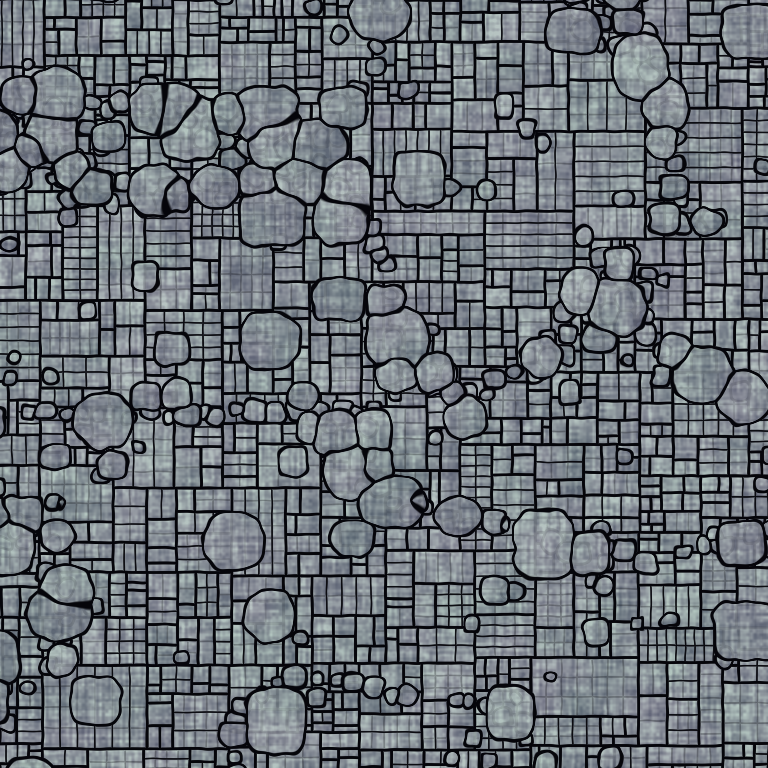
Reproduce this texture procedurally as a WebGL 2 fragment shader.

```glsl
#version 300 es
precision highp float;
precision highp int;

uniform vec2 u_resolution;
out vec4 fragColor;

const vec3 INK = vec3(0.02, 0.02, 0.04);
const vec3 SLATE_DARK = vec3(0.43, 0.46, 0.51);
const vec3 SLATE_MID = vec3(0.54, 0.57, 0.60);
const vec3 SLATE_PALE = vec3(0.66, 0.71, 0.71);
const float BLOCKS = 9.0;          // coarse blocks across the canvas
const int SPLITS = 4;              // most cuts inside one block
const float STOP_CHANCE = 0.2;     // chance that a part stays uncut
const float JOINT = 0.0019;        // half width of the main joints
const float CRACK = 0.0011;        // half width of the fine joints
const float FAINT_CRACK = 0.28;
const float BEVEL = 0.75;
const float BEVEL_REACH = 0.004;
const float WOBBLE = 0.0022;
const float CHAIN_FREQUENCY = 5.0; // loops formed by the rows of stones
const float STRAY_CHANCE = 0.05;

vec3 hash(ivec3 key) {
    uvec3 v = uvec3(key) * 1664525u + 1013904223u;
    v.x += v.y * v.z; v.y += v.z * v.x; v.z += v.x * v.y;
    v ^= v >> 16u;
    v.x += v.y * v.z; v.y += v.z * v.x; v.z += v.x * v.y;
    return vec3(v >> 8u) / 16777216.0;
}

float noise(vec2 p, int seed) {
    ivec2 c = ivec2(floor(p));
    vec2 f = fract(p);
    f = f * f * (3.0 - 2.0 * f);
    float low = mix(hash(ivec3(c, seed)).x, hash(ivec3(c + ivec2(1, 0), seed)).x, f.x);
    float high = mix(hash(ivec3(c + ivec2(0, 1), seed)).x, hash(ivec3(c + 1, seed)).x, f.x);
    return mix(low, high, f.y);
}

float stroke(float dist, float halfWidth, float pixel) {
    return 1.0 - smoothstep(halfWidth - 0.6 * pixel, halfWidth + 0.6 * pixel, dist);
}

float wallOffset(ivec2 cell) { return mix(0.2, 0.8, hash(ivec3(cell, 1)).x); }

// Interlocking rectangles: walls alternate between upright and level cells
ivec2 findBlock(vec2 p, out vec2 lo, out vec2 hi) {
    ivec2 corner = ivec2(floor(p));
    ivec2 v = corner;
    for (int k = 0; k < 4; k++) {
        v = corner + ivec2(k & 1, k >> 1);
        float a = wallOffset(v), b = wallOffset(v - 1);
        float c = wallOffset(v - ivec2(1, 0)), d = wallOffset(v - ivec2(0, 1));
        bool upright = ((v.x + v.y) & 1) == 0;
        hi = vec2(v) + (upright ? vec2(a, c) : vec2(d, a));
        lo = vec2(v) - 1.0 + (upright ? vec2(b, d) : vec2(c, b));
        if (all(greaterThanEqual(p, lo)) && all(lessThan(p, hi))) break;
    }
    return v;
}

// Returns joint darkness, bevel light and tint of the masonry
vec3 masonry(vec2 uv, float pixel) {
    vec2 p = uv * BLOCKS, lo, hi;
    ivec2 id = findBlock(p, lo, hi);
    int path = 17;
    for (int level = 0; level < SPLITS; level++) {
        vec3 h = hash(ivec3(id, path));
        if (level > 0 && h.z < STOP_CHANCE) break;
        vec2 size = hi - lo;
        int axis = size.x * mix(0.5, 1.6, h.y) > size.y ? 0 : 1;
        float cut = mix(lo[axis], hi[axis], mix(0.28, 0.72, h.x));
        bool above = p[axis] > cut;
        if (above) lo[axis] = cut; else hi[axis] = cut;
        path = path * 2 + int(above);
    }
    lo /= BLOCKS;
    hi /= BLOCKS;
    vec2 size = hi - lo, fromLow = uv - lo, fromHigh = hi - uv;
    float lit = min(fromLow.x, fromHigh.y), shaded = min(fromHigh.x, fromLow.y);
    float dark = stroke(min(lit, shaded), JOINT, pixel);

    // Even grid of fine joints in each part
    vec3 pitch = hash(ivec3(id, path + 1000)), weight = hash(ivec3(id, path + 2000));
    vec2 count = max(vec2(1.0), floor(size / mix(vec2(0.012), vec2(0.023), pitch.xy)));
    vec2 local = fromLow / size * count;
    vec2 gap = (0.5 - abs(fract(local) - 0.5)) * size / count;
    vec2 strength = mix(vec2(FAINT_CRACK), vec2(0.95), step(vec2(0.5, 0.55), weight.xy));
    dark = max(dark, strength.x * stroke(gap.x, CRACK, pixel));
    dark = max(dark, strength.y * stroke(gap.y, CRACK, pixel));

    float light = exp(-lit / BEVEL_REACH) - 0.6 * exp(-shaded / BEVEL_REACH);
    float tint = mix(weight.z, hash(ivec3(ivec2(local) + id * 64, path)).x, 0.4);
    return vec3(dark, light, tint);
}

// Returns signed depth inside the nearest stone, bevel light and tint
vec3 stones(vec2 uv, float scale, vec2 radii, float band, int seed) {
    vec2 p = uv * scale;
    ivec2 cell = ivec2(floor(p));
    float nearest = 4.0, second = 4.0, facing = 0.0, tint = 0.5;
    for (int k = 0; k < 9; k++) {
        ivec2 c = cell + ivec2(k % 3, k / 3) - 1;
        vec3 h = hash(ivec3(c, seed)), g = hash(ivec3(c, seed + 1));
        vec2 center = vec2(c) + 0.5 + 0.7 * (h.xy - 0.5);
        float chain = abs(noise(center / scale * CHAIN_FREQUENCY, 5) - 0.5);
        if (chain > band && g.x > STRAY_CHANCE) continue;
        vec2 q = p - center;
        vec2 shape = abs(q) * mix(vec2(0.92, 1.15), vec2(1.1, 0.92), g.y);
        float power = mix(2.0, 4.5, g.z * g.z);
        float d = pow(dot(pow(shape + 0.0001, vec2(power)), vec2(1.0)), 1.0 / power);
        d -= mix(radii.x, radii.y, h.z);
        second = min(second, max(nearest, d));
        if (d < nearest) {
            nearest = d;
            tint = g.y;
            facing = dot(q, vec2(-0.6, 0.8)) / (length(q) + 0.001);
        }
    }
    float depth = min(-nearest, 0.5 * (second - nearest)) / scale;
    return vec3(depth, facing * exp(-max(depth, 0.0) / (1.5 * BEVEL_REACH)), tint);
}

void main() {
    float pixel = 1.0 / min(u_resolution.x, u_resolution.y);
    vec2 uv = gl_FragCoord.xy * pixel;
    vec2 wobble = vec2(noise(uv * 70.0, 11), noise(uv * 70.0, 12)) - 0.5;
    vec3 surface = masonry(uv + 0.6 * WOBBLE * wobble, pixel);

    // Pebbles first, then larger stones over them
    for (int layer = 0; layer < 2; layer++) {
        vec2 at = uv + 2.5 * WOBBLE * wobble;
        vec3 stone = layer == 0 ? stones(at, 40.0, vec2(0.3, 0.6), 0.05, 31)
                                : stones(at, 19.0, vec2(0.3, 0.8), 0.07, 41);
        float inside = smoothstep(-pixel, pixel, stone.x);
        surface = mix(surface, vec3(0.12 * surface.x, stone.yz), inside);
        surface.x = max(surface.x, stroke(abs(stone.x), JOINT, pixel));
    }

    // Woven grain and slate colours
    float weave = 1.5 * (noise(uv * vec2(260.0, 28.0), 21) - 0.5)
                + 1.2 * (noise(uv * vec2(28.0, 260.0), 22) - 0.5)
                + 1.1 * (noise(uv * 230.0, 23) - 0.5);
    float tone = clamp(weave + BEVEL * surface.y + 0.9 * (surface.z - 0.5), -1.5, 1.4);
    vec3 color = SLATE_MID + (tone < 0.0 ? (SLATE_MID - SLATE_DARK) : (SLATE_PALE - SLATE_MID)) * tone;
    color += vec3(0.03, -0.01, 0.02) * (noise(uv * 24.0, 24) - 0.5);
    fragColor = vec4(mix(color, INK, surface.x), 1.0);
}
```
